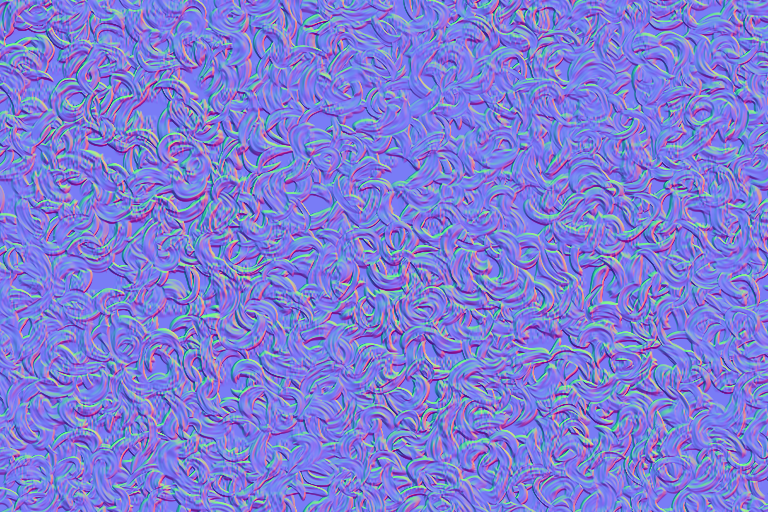
Reproduce this texture map procedurally as a Shadertoy shader.

```glsl
const int LAYERS = 6;
const float CELL = 0.075;               // spacing of strokes, canvas heights
const vec2 RADIUS = vec2(0.020, 0.060); // smallest and largest bend
const vec2 WIDTH = vec2(0.007, 0.022);  // half width of a stroke
const float ARC_LENGTH = 0.055;         // half length of a stroke
const float DOME = 0.0013;              // height of a stroke's body
const float LIFT = 0.0040;              // random thickness of the paint
const float RAGGED = 0.9;               // how far bristles fray the outline
const vec2 BRISTLE_FREQ = vec2(110.0, 235.0);
const vec2 BRISTLE_DEPTH = vec2(0.0042, 0.0030);
const vec2 GRAIN_FREQ = vec2(300.0, 130.0);
const float GRAIN_DEPTH = 0.0030;
const float WARP_FREQ = 20.0;
const float WARP_SIZE = 0.014;
const float STEP = 0.0026;              // distance between height samples
const vec2 SLOPE_GAIN = vec2(0.92, 1.08);
const vec2 SKEW = vec2(0.20, 0.12);     // favours slopes facing right and up
const float MEAN_SLOPE = 0.24;
const float BLUE_PEAK = 0.94;
const float BLUE_FALLOFF = 2.6;
const float TAU = 6.2831853;

float hash(vec2 p) {
    return fract(sin(dot(p, vec2(127.1, 311.7))) * 43758.5453);
}

float noise(vec2 p) {
    vec2 i = floor(p), f = fract(p);
    f = f * f * (3.0 - 2.0 * f);
    float low = mix(hash(i), hash(i + vec2(1, 0)), f.x);
    float high = mix(hash(i + vec2(0, 1)), hash(i + vec2(1, 1)), f.x);
    return mix(low, high, f.y);
}

// Paints one curved, frayed stroke over the height h
float paintStroke(float h, vec2 p, vec2 id) {
    float radius = mix(RADIUS.x, RADIUS.y, hash(id + 3.1));
    float width = mix(WIDTH.x, WIDTH.y, hash(id + 7.7));
    float turn = TAU * hash(id + 11.3);
    float seed = 60.0 * hash(id + 17.9);

    // Polar coordinates around the centre of the bend
    vec2 axis = vec2(cos(turn), sin(turn));
    p += radius * axis;
    float r = length(p);
    float angle = atan(axis.x * p.y - axis.y * p.x, dot(axis, p));
    float across = (r - radius) / width;
    float along = angle * radius / ARC_LENGTH;
    float inside = 1.0 - across * across - along * along;
    if (inside <= 0.0) return h;

    // Bristle furrows follow the bend; squaring leaves thin ridges
    float coarse = noise(vec2(r * BRISTLE_FREQ.x + seed, along * 1.6 + seed));
    float fine = noise(vec2(r * BRISTLE_FREQ.y - seed, along * 3.5 + seed));
    float body = DOME * inside + LIFT * hash(id + 23.5);
    body += dot(BRISTLE_DEPTH, vec2(coarse * coarse, fine));
    float cover = inside - RAGGED * (1.0 - inside) * coarse * fine;
    return mix(h, body, smoothstep(0.0, 0.45, cover));
}

float paintHeight(vec2 p) {
    // Bend the plane so that no arc stays a perfect circle
    vec2 w = p * WARP_FREQ;
    vec2 bent = p + WARP_SIZE * (vec2(noise(w), noise(w + 31.7)) - 0.5);
    float h = 0.0;
    for (int layer = 0; layer < LAYERS; layer++) {
        vec2 shift = float(layer) * vec2(0.37, 0.61);
        vec2 q = bent / CELL + shift;
        vec2 base = floor(q);
        for (int j = -1; j <= 1; j++)
        for (int i = -1; i <= 1; i++) {
            vec2 cell = base + vec2(i, j);
            vec2 id = cell + float(layer) * vec2(41.0, 73.0);
            vec2 middle = cell + vec2(hash(id), hash(id + 5.3));
            h = paintStroke(h, (q - middle) * CELL, id);
        }
    }
    // Upright grain showing through in patches
    float patches = smoothstep(0.45, 0.8, noise(p * 38.0));
    return h + GRAIN_DEPTH * patches * noise(p * GRAIN_FREQ);
}

void mainImage(out vec4 fragColor, in vec2 fragCoord) {
    vec2 p = fragCoord / iResolution.y;

    // Slope of the paint, stronger in some regions
    float h = paintHeight(p);
    vec2 slope = vec2(h - paintHeight(p + vec2(STEP, 0.0)),
                      h - paintHeight(p + vec2(0.0, STEP))) / STEP;
    slope *= SLOPE_GAIN * mix(0.6, 1.3, noise(p * 5.0));
    slope += SKEW * (abs(slope) - MEAN_SLOPE);

    // Encode as a tangent-space normal, losing blue on steep sides
    vec2 tilt = slope / sqrt(1.0 + dot(slope, slope));
    float blue = BLUE_PEAK * exp(-BLUE_FALLOFF * dot(tilt, tilt));
    fragColor = vec4(0.5 + 0.5 * vec3(tilt, blue), 1.0);
}
```
